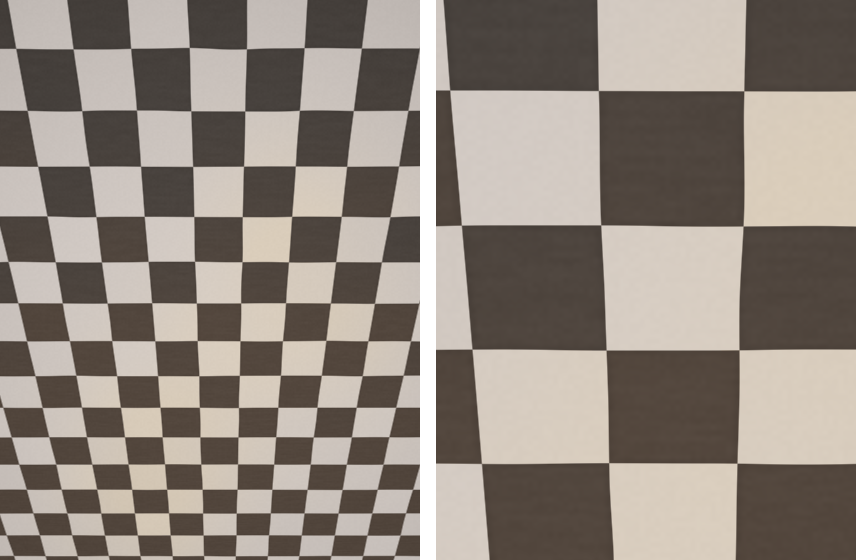
Left: the whole. Right: its middle third, enlarged.
A Shadertoy shader for this pattern:

```glsl
// Dark and pale checkerboard tiles receding in perspective under soft warm light.

float hash(vec2 p) {
    return fract(sin(dot(p, vec2(127.1, 311.7))) * 43758.5453);
}

float noise(vec2 p) {
    vec2 i = floor(p), f = fract(p);
    f = f * f * (3.0 - 2.0 * f);
    return mix(mix(hash(i), hash(i + vec2(1, 0)), f.x),
               mix(hash(i + vec2(0, 1)), hash(i + vec2(1, 1)), f.x), f.y);
}

// Soft pool of light centred at c with radii r
float pool(vec2 p, vec2 c, vec2 r) {
    vec2 d = (p - c) / r;
    return exp(-dot(d, d));
}

// Canvas point (y down, height 1) to tile coordinates
vec2 floorPlane(vec2 p) {
    float tileWidth = 0.1073 - 0.051 * p.y;
    return vec2((p.x - 0.335 - 0.03 * p.y) / tileWidth,
                1.7656 / tileWidth - 17.165);
}

void mainImage(out vec4 fragColor, in vec2 fragCoord) {
    vec2 p = vec2(fragCoord.x, iResolution.y - fragCoord.y) / iResolution.y;
    vec2 uv = floorPlane(p);
    vec2 pixel = fwidth(uv);

    // Slight hand-laid waviness of the joints
    uv += 0.025 * (vec2(noise(uv * 1.3), noise(uv * 1.3 + 37.0)) - 0.5);
    vec2 tile = floor(uv);
    vec2 edge = 0.5 - abs(fract(uv) - 0.5);

    // Antialiased checker: 1 on pale tiles, 0 on dark ones
    vec2 soft = clamp(edge / (0.7 * pixel), 0.0, 1.0);
    float parity = 1.0 - 2.0 * mod(tile.x + tile.y, 2.0);
    float pale = 0.5 + 0.5 * parity * soft.x * soft.y;

    // Warm glow, uneven from tile to tile
    float tileRandom = hash(tile + 5.0);
    float glow = pool(p, vec2(0.53, 0.52), vec2(0.20, 0.24))
               + pool(p, vec2(0.27, 0.86), vec2(0.16, 0.22));
    float warm = clamp(glow * (0.45 + 0.9 * tileRandom), 0.0, 1.0);
    vec3 paleColor = mix(vec3(0.80, 0.77, 0.75), vec3(0.835, 0.785, 0.715), warm);
    paleColor += 0.018 * (hash(tile + 19.0) - 0.5);

    // Dark tiles turn browner down the floor, with a worn face and darker rim
    float brown = smoothstep(0.15, 0.75, p.y + 0.3 * (tileRandom - 0.5));
    vec3 darkColor = mix(vec3(0.28, 0.257, 0.24), vec3(0.32, 0.272, 0.235), brown);
    float rim = smoothstep(0.0, 0.07, min(edge.x, edge.y));
    darkColor *= 0.94 + 0.06 * rim;
    darkColor += 0.014 * (noise(uv * vec2(4.0, 18.0)) - 0.5);

    // Falloff towards the upper corners, then fine grain
    vec3 color = mix(darkColor, paleColor, pale);
    vec2 fromCentre = p - vec2(0.40, 0.55);
    color *= 1.025 - 0.22 * dot(fromCentre, fromCentre);
    color += 0.012 * (noise(p * 330.0) - 0.5);
    fragColor = vec4(color, 1.0);
}
```
